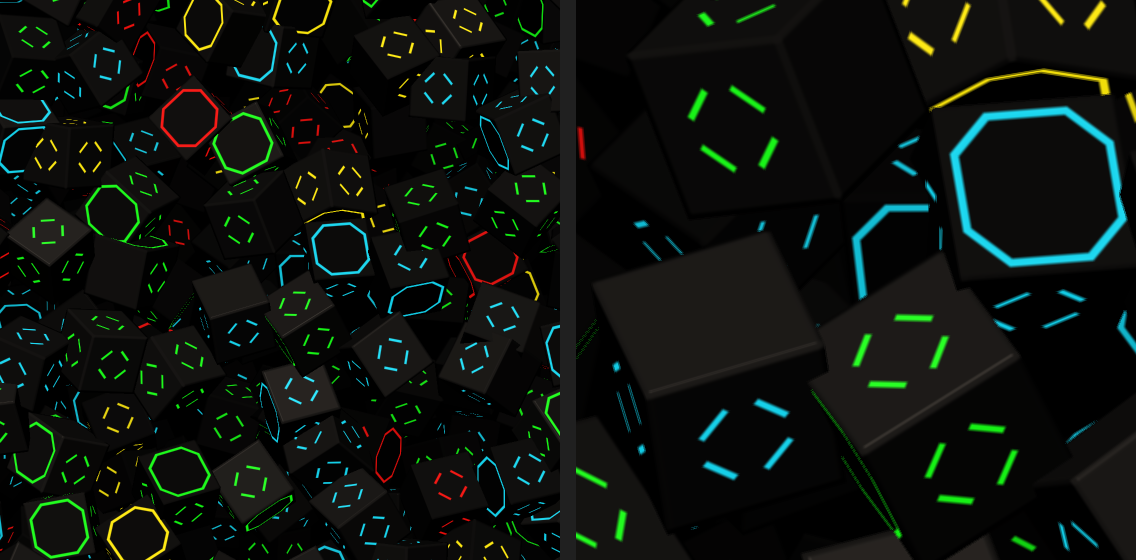
Left: the whole. Right: its middle third, enlarged.
A three.js fragment shader for this background:

```glsl
varying vec2 vUv;

const float LAYERS = 3.0;
const float FAR = 100.0;

vec3 hash3(vec2 cell, float seed) {
  vec3 q = vec3(dot(cell, vec2(127.1, 311.7)),
                dot(cell, vec2(269.5, 183.3)),
                dot(cell, vec2(419.2, 371.9)));
  return fract(sin(q + seed * 17.3) * 43758.5);
}

vec2 spin(vec2 v, float angle) {
  float c = cos(angle), s = sin(angle);
  return vec2(c * v.x - s * v.y, s * v.x + c * v.y);
}

// Tilt about x and y, then roll: world to cube space
vec3 toLocal(vec3 v, vec3 turn) {
  v.yz = spin(v.yz, turn.x);
  v.xz = spin(v.xz, turn.y);
  v.xy = spin(v.xy, turn.z);
  return v;
}

vec3 toWorld(vec3 v, vec3 turn) {
  v.xy = spin(v.xy, -turn.z);
  v.xz = spin(v.xz, -turn.y);
  v.yz = spin(v.yz, -turn.x);
  return v;
}

vec3 neonColor(float pick) {
  if (pick < 0.36) return vec3(0.07, 0.80, 0.90);
  if (pick < 0.70) return vec3(0.07, 0.93, 0.07);
  if (pick < 0.86) return vec3(0.95, 0.87, 0.04);
  return vec3(0.91, 0.05, 0.04);
}

float octagon(vec2 p) {
  p = abs(p);
  return max(max(p.x, p.y) - 0.85, (p.x + p.y) * 0.7071 - 0.91);
}

// Four bars facing the corners of the face
float dashes(vec2 p) {
  vec2 q = abs(vec2(p.x + p.y, p.x - p.y)) * 0.7071;
  q = q.x > q.y ? q : q.yx;
  return max(abs(q.x - 0.46) - 0.04, q.y - 0.22);
}

float fill(float d, float soft) {
  return 1.0 - smoothstep(-soft, soft, d);
}

vec3 shadeFace(vec3 p, vec3 axis, vec3 turn, vec3 look, float fade) {
  vec2 face = axis.x > 0.5 ? p.yz : axis.y > 0.5 ? p.zx : p.xy;
  float side = dot(axis * sign(p), vec3(1.0, 2.0, 3.0));
  float kind = fract(look.y * 7.31 + side * 0.381);

  // Bevelled stone under a dim overhead light
  vec3 bevel = normalize(sign(p) * smoothstep(0.91, 1.0, abs(p)));
  vec3 normal = toWorld(bevel, turn);
  float facing = max(dot(normal, normalize(vec3(-0.25, 0.4, 1.0))), 0.0);
  float light = 0.115 * smoothstep(0.15, 0.95, facing) * mix(0.5, 1.0, look.z);
  light += 0.24 * pow(facing, 60.0) * smoothstep(0.7, 1.0, look.z);
  vec3 stone = vec3(1.0, 0.92, 0.84) * light * fade;

  // Glowing inlay
  float ring = octagon(face);
  float glow = 0.0;
  if (kind < 0.21) {
    glow = fill(abs(ring) - 0.046, 0.015);
    stone *= mix(1.0, 0.7, fill(ring, 0.02));
  } else if (kind < 0.88) {
    glow = fill(dashes(face), 0.015);
  }
  vec3 neon = neonColor(look.x) * mix(0.85, 1.0, fade) + stone * 0.8;
  return mix(stone, neon, glow);
}

// Nearest cube among the jittered cells of every layer
vec3 tumbledCubes(vec2 pos) {
  vec3 color = vec3(0.0);
  float nearest = FAR;
  for (float layer = 0.0; layer < LAYERS; layer++) {
    float pitch = 0.155 - 0.008 * layer;
    float size = 0.056 - 0.005 * layer;
    vec2 grid = spin(pos, 0.3 + layer * 0.7) / pitch + layer * 5.37;
    for (float j = -1.0; j <= 1.0; j++) {
      for (float i = -1.0; i <= 1.0; i++) {
        vec2 cell = floor(grid) + vec2(i, j);
        vec3 place = hash3(cell, layer + 1.0);
        vec2 offset = (grid - cell - 0.5 - (place.xy - 0.5) * 0.65) * pitch / size;
        if (dot(offset, offset) > 3.0) continue;

        vec3 turn = (hash3(cell, layer + 5.0) - 0.5) * vec3(1.5, 1.5, 6.28);
        vec3 origin = toLocal(vec3(offset, 0.0), turn);
        vec3 ray = toLocal(vec3(0.0, 0.0, -1.0), turn);
        vec3 inv = 1.0 / ray;
        vec3 enter = -inv * origin - abs(inv);
        vec3 leave = -inv * origin + abs(inv);
        float t = max(max(enter.x, enter.y), enter.z);
        float depth = t * size + layer * 0.11 + place.z * 0.07;
        if (t > min(min(leave.x, leave.y), leave.z) || depth > nearest) continue;

        nearest = depth;
        vec3 axis = step(enter.yzx, enter) * step(enter.zxy, enter);
        float fade = pow(0.42, layer);
        color = shadeFace(origin + ray * t, axis, turn, hash3(cell, layer + 9.0), fade);
      }
    }
  }
  return color;
}

void main() {
  // Four samples smooth the silhouettes
  vec3 sum = vec3(0.0);
  for (float k = 0.0; k < 4.0; k++) {
    vec2 shift = vec2(mod(k, 2.0), floor(k / 2.0)) - 0.5;
    sum += tumbledCubes(vUv + shift * 0.001);
  }
  gl_FragColor = vec4(sum / 4.0, 1.0);
}
```
